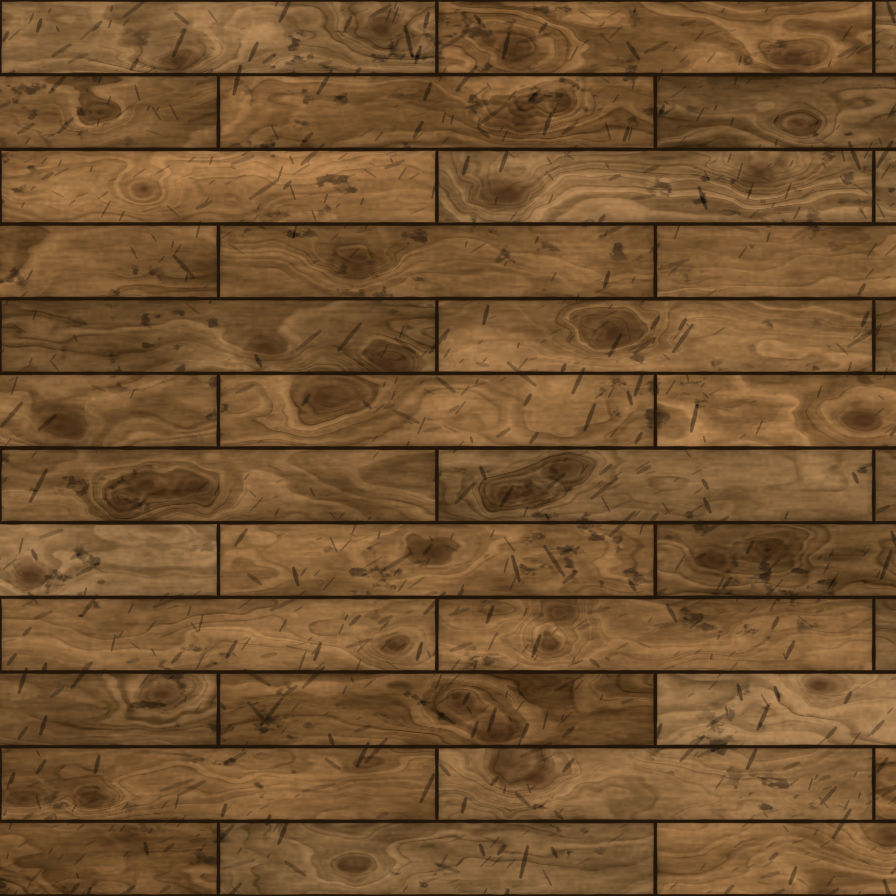
Write a three.js fragment shader that draws this texture.

```glsl
// Worn timber floor: twelve rows of staggered planks with dark seams.
// Each plank samples its own warped height field, whose contours form the grain
// and close into rings at knots; scratches and grime are scattered on top.
#define ROWS 12.0
#define PLANK_LENGTH 0.4876
#define SEAM_HALF_WIDTH 0.0019
#define SEAM_SOFTNESS 0.0009
#define BASE_TONE 0.67
#define PLANK_VARIATION 0.40
#define GRAIN_CONTRAST 0.50
#define KNOTS 3
#define KNOT_CHANCE 0.55
#define SCRATCH_GRID 24.0
#define SCRATCH_DEPTH 0.42

varying vec2 vUv;

const vec3 WOOD_DARK = vec3(0.22, 0.14, 0.05);
const vec3 WOOD_LIGHT = vec3(0.65, 0.48, 0.30);
const vec3 KNOT_BROWN = vec3(0.27, 0.165, 0.08);
const vec3 SEAM_COLOR = vec3(0.13, 0.08, 0.03);

float hash(vec2 p) {
  vec3 q = fract(p.xyx * 0.1031);
  q += dot(q, q.yzx + 33.33);
  return fract((q.x + q.y) * q.z);
}

vec2 hash2(vec2 p) {
  return vec2(hash(p), hash(p + 57.3));
}

float noise(vec2 p) {
  vec2 i = floor(p), f = fract(p);
  f = f * f * (3.0 - 2.0 * f);
  return mix(mix(hash(i), hash(i + vec2(1.0, 0.0)), f.x),
             mix(hash(i + vec2(0.0, 1.0)), hash(i + 1.0), f.x), f.y);
}

float fbm(vec2 p) {
  float sum = 0.0, amp = 0.533;
  for (int i = 0; i < 4; i++) {
    sum += amp * noise(p);
    p = p * 2.03 + 17.1;
    amp *= 0.5;
  }
  return sum;
}

// Tapered short strokes, mostly leaning right, gathered in clusters
float scratches(vec2 p) {
  float ink = 0.0;
  for (int j = -1; j <= 1; j++) {
    for (int i = -1; i <= 1; i++) {
      vec2 id = floor(p) + vec2(float(i), float(j));
      vec2 r = hash2(id + 11.0), s = hash2(id + 83.0);
      float angle = mix(0.15, 1.35, s.x);
      if (r.x > 0.8) angle = -angle;
      vec2 dir = vec2(cos(angle), sin(angle)) * mix(0.12, 0.48, r.y * r.y);
      vec2 rel = p - id - r;
      float t = clamp(dot(rel, dir) / dot(dir, dir), -1.0, 1.0);
      float width = 0.035 * (1.0 - 0.6 * abs(t));
      float line = 1.0 - smoothstep(width, width + 0.05, length(rel - dir * t));
      float present = step(s.y, smoothstep(0.3, 0.75, noise(id * 0.3)) * 0.8);
      ink = max(ink, line * present * mix(0.4, 1.0, s.x));
    }
  }
  return ink;
}

// Wood of one plank; p is measured in plank heights
vec3 wood(vec2 p, vec2 id) {
  vec2 q = p + hash2(id) * 90.0;
  float height = q.y * 0.8 + 2.3 * fbm(q * vec2(0.38, 1.05));
  float core = 0.0, halo = 0.0, rings = 0.0;

  // Knots lift the height field so that the grain flows around them
  for (int k = 0; k < KNOTS; k++) {
    vec2 seed = id * 7.0 + float(k) * 19.7;
    vec2 place = hash2(seed + 3.0), shape = hash2(seed + 31.0);
    float on = step(shape.y, KNOT_CHANCE);
    vec2 rel = p - vec2(mix(0.3, 5.5, place.x), mix(0.12, 0.88, place.y));
    float radius = mix(0.16, 0.30, shape.x);
    float d = length(rel * vec2(0.62, 1.0)) / radius;
    d += 0.35 * (noise(q * 5.0) - 0.5);
    height += on * 0.9 * exp(-d * d * 0.45);
    core = max(core, on * (1.0 - smoothstep(0.1, 0.55, d)));
    halo = max(halo, on * (1.0 - smoothstep(0.3, 1.3, d)));
    rings += on * sin(d * 15.0) * (1.0 - smoothstep(0.7, 1.6, d));
  }

  // Contour bands, one-sided growth edges and thin veins
  float band = noise(vec2(height * 6.0, 4.0)) * 0.65 + noise(vec2(height * 13.0, 9.0)) * 0.35;
  float growth = fract(height * 2.6);
  growth *= 1.0 - smoothstep(0.88, 1.0, growth);
  float vein = 1.0 - smoothstep(0.03, 0.13, abs(fract(height * 4.3) - 0.5));
  vein *= smoothstep(0.35, 0.7, noise(q * vec2(0.8, 2.0) + 40.0));

  float fibre = noise(q * vec2(3.0, 23.0)) * 0.6 + noise(q * vec2(9.0, 38.0)) * 0.4;
  float blotch = fbm(q * vec2(0.75, 1.7) + 25.0);
  float tone = BASE_TONE + PLANK_VARIATION * (hash(id + 5.0) - 0.5);
  tone += GRAIN_CONTRAST * (band - 0.5) + 0.22 * (growth - 0.45);
  tone += 0.7 * (blotch - 0.5) + 0.26 * (fibre - 0.5);
  tone -= 0.15 * vein + 0.16 * halo + 0.07 * rings;

  vec3 color = mix(WOOD_DARK, WOOD_LIGHT, clamp(tone, -0.1, 1.12));
  color *= 1.0 + vec3(0.05, 0.0, -0.07) * (hash(id + 44.0) - 0.5);
  return mix(color, KNOT_BROWN, 0.35 * halo + 0.4 * core);
}

void main() {
  // Staggered plank layout
  float row = floor(vUv.y * ROWS);
  float along = vUv.x / PLANK_LENGTH + 0.5 * (1.0 - mod(row, 2.0));
  vec2 id = vec2(floor(along), row);
  vec2 local = vec2(fract(along) * PLANK_LENGTH, fract(vUv.y * ROWS) / ROWS);
  vec3 color = wood(local * ROWS, id + 1.0);

  // Scratches, small flecks and grime
  float wear = max(scratches(vUv * SCRATCH_GRID), 0.7 * scratches(vUv * SCRATCH_GRID * 1.9 + 37.0));
  float grime = smoothstep(0.62, 0.78, fbm(vUv * vec2(55.0, 80.0)));
  grime *= smoothstep(0.5, 0.75, noise(vUv * vec2(13.0, 19.0) + 8.0));
  color *= 1.0 - SCRATCH_DEPTH * wear - 0.4 * grime;
  color *= 0.95 + 0.1 * noise(vUv * 230.0);

  // Shaded plank edges and slightly uneven seams
  vec2 edge = min(local, vec2(PLANK_LENGTH, 1.0 / ROWS) - local);
  float d = min(edge.x, edge.y) + 0.0008 * (noise(vUv * 70.0) - 0.5);
  color *= 1.0 - 0.3 * exp(-max(d, 0.0) * 260.0);
  float face = smoothstep(SEAM_HALF_WIDTH - SEAM_SOFTNESS, SEAM_HALF_WIDTH + SEAM_SOFTNESS, d);
  gl_FragColor = vec4(mix(SEAM_COLOR, color, face), 1.0);
}
```
